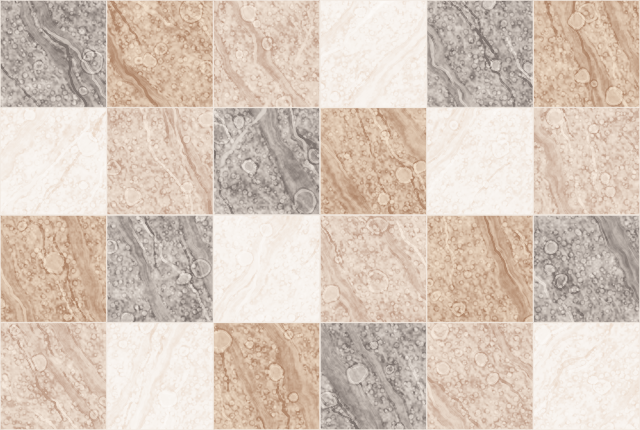
Write a WebGL 1 fragment shader that draws this texture.

```glsl
precision highp float;
uniform vec2 u_resolution;

const vec2 TILES = vec2(6.0, 4.0);
const float GROUT_HALF = 0.007;
const float GRAIN = 1.35;
const float WARP = 0.2;
const float PEBBLE_SCALE = 17.0;
const vec3 GROUT = vec3(0.95, 0.92, 0.89);
const vec3 GREY = vec3(0.75, 0.71, 0.68);
const vec3 GREY_DARK = vec3(0.49, 0.45, 0.43);
const vec3 GREY_LIGHT = vec3(0.91, 0.88, 0.85);
const vec3 PINK = vec3(0.89, 0.82, 0.76);
const vec3 PINK_DARK = vec3(0.76, 0.63, 0.55);
const vec3 PINK_LIGHT = vec3(0.96, 0.91, 0.86);
const vec3 TAN = vec3(0.85, 0.75, 0.66);
const vec3 TAN_DARK = vec3(0.69, 0.53, 0.42);
const vec3 TAN_LIGHT = vec3(0.94, 0.87, 0.79);
const vec3 IVORY = vec3(0.97, 0.95, 0.93);
const vec3 IVORY_DARK = vec3(0.92, 0.85, 0.79);
const vec3 IVORY_LIGHT = vec3(0.99, 0.98, 0.97);

float hash(vec2 p) {
  return fract(sin(dot(p, vec2(127.1, 311.7))) * 43758.5453);
}

float noise(vec2 p) {
  vec2 i = floor(p), f = fract(p);
  f = f * f * (3.0 - 2.0 * f);
  return mix(mix(hash(i), hash(i + vec2(1.0, 0.0)), f.x),
             mix(hash(i + vec2(0.0, 1.0)), hash(i + 1.0), f.x), f.y);
}

float fbm(vec2 p) {
  float sum = 0.0, amp = 0.53;
  for (int i = 0; i < 4; i++) {
    sum += amp * noise(p);
    p = p * 2.03 + 17.3;
    amp *= 0.5;
  }
  return sum;
}

float stroke(float d, float width) {
  return 1.0 - smoothstep(width * 0.35, width, abs(d));
}

// Light grains with dark rims, one candidate per jittered cell
float pebbles(vec2 p) {
  vec2 cell = floor(p);
  float tone = 0.0;
  for (int y = -1; y <= 1; y++) {
    for (int x = -1; x <= 1; x++) {
      vec2 c = cell + vec2(float(x), float(y));
      vec2 center = c + vec2(hash(c + 3.1), hash(c + 7.7));
      float radius = 0.5 * hash(c + 11.9) - 0.08;
      float d = length(p - center) - radius;
      float present = step(0.12, radius);
      tone += present * (0.5 * (1.0 - smoothstep(-0.15, 0.0, d)) - 0.4 * stroke(d - 0.08, 0.16));
    }
  }
  return tone;
}

vec3 pick(float kind, vec3 a, vec3 b, vec3 c, vec3 d) {
  return mix(mix(a, b, step(0.5, kind)), mix(c, d, step(2.5, kind)), step(1.5, kind));
}

// Signed tone of the stone: below zero is dark, above is light
float stoneTone(vec2 f, vec2 id, float ivory) {
  vec2 seed = id * 13.7 + 5.0;
  float angle = mix(0.5, -0.65, ivory) + 0.3 * (hash(seed) - 0.5);
  vec2 normal = vec2(cos(angle), sin(angle));
  vec2 p = f - 0.5;
  float along = dot(p, vec2(-normal.y, normal.x));
  float across = dot(p, normal) + WARP * (fbm(f * 2.5 + seed) - 0.5);
  vec2 q = vec2(across, along);

  // Cloudy ground, fine grain and pebbles
  float tone = 1.3 * (fbm(f * 4.0 + seed * 1.7) - 0.5);
  float grain = noise(q * vec2(46.0, 28.0) + seed) + 0.6 * noise(f * 60.0 + seed) - 0.8;
  tone += GRAIN * grain + 0.8 * pebbles(f * PEBBLE_SCALE + seed);

  // Smooth sediment bands with dark edges
  float streak = fbm(q * vec2(26.0, 2.5) + seed) - 0.5;
  for (int i = 0; i < 2; i++) {
    vec2 s = seed + float(i) * 4.3;
    float width = 0.03 + 0.08 * hash(s + 1.3);
    float d = abs(across - 0.9 * (hash(s + 2.9) - 0.5)) - width;
    float inside = 1.0 - smoothstep(-0.02, 0.01, d);
    tone = mix(tone, 2.2 * streak - 0.35 + 0.35 * grain, 0.8 * inside);
    tone -= 0.5 * stroke(d, 0.016) * smoothstep(0.3, 0.6, noise(q * 7.0 + s));
  }

  // Broken veins, alternately dark and light
  for (int i = 0; i < 4; i++) {
    vec2 s = seed + float(i) * 6.1 + 20.0;
    float path = 1.1 * (hash(s) - 0.5) + 0.5 * (hash(s + 1.7) - 0.5) * along;
    path += 0.13 * (fbm(vec2(along * 4.0, 0.0) + s) - 0.5);
    float strength = 0.9 * smoothstep(0.25, 0.6, noise(vec2(along * 4.0, 9.0) + s));
    tone += (mod(float(i), 2.0) * 2.0 - 1.0) * strength * stroke(across - path, 0.018);
  }

  // Fossil rings and shells
  for (int i = 0; i < 5; i++) {
    vec2 s = seed + float(i) * 3.3 + 50.0;
    float size = hash(s + 8.1);
    float radius = mix(0.02, 0.1, size * size);
    float d = length(f - vec2(hash(s), hash(s + 4.7))) - radius;
    d += 0.04 * (noise(f * 14.0 + s) - 0.5);
    float fill = 0.7 * step(0.4, hash(s + 6.6)) * (1.0 - smoothstep(-0.012, 0.004, d));
    tone = mix(tone, 0.45 + 0.4 * grain, fill);
    tone += 0.6 * stroke(d, 0.016) - 0.45 * stroke(d - 0.017, 0.013);
  }
  return tone;
}

// Long pale vein running through neighbouring tiles
float crossVein(vec2 p) {
  vec2 a = vec2(2.05, 2.42), b = vec2(2.97, 3.7);
  float t = clamp(dot(p - a, b - a) / dot(b - a, b - a), 0.0, 1.0);
  vec2 bend = 0.16 * vec2(fbm(p * 3.0) - 0.5, fbm(p * 3.0 + 31.0) - 0.5);
  return stroke(length(p - mix(a, b, t) + bend), 0.026);
}

void main() {
  vec2 p = gl_FragCoord.xy / u_resolution * TILES;
  vec2 id = floor(p), f = fract(p);

  // Four stones, shifted one step in their cycle per row
  float column = mod(id.x, 4.0);
  float kind = mod(mod(2.0 * column, 4.0) + floor(column / 2.0) + id.y + 1.0, 4.0);
  float ivory = step(2.5, kind);
  vec3 base = pick(kind, GREY, PINK, TAN, IVORY);
  vec3 dark = pick(kind, GREY_DARK, PINK_DARK, TAN_DARK, IVORY_DARK);
  vec3 light = pick(kind, GREY_LIGHT, PINK_LIGHT, TAN_LIGHT, IVORY_LIGHT);

  float tone = stoneTone(f, id, ivory) * mix(0.8, 0.5, ivory);
  tone = mix(tone, 0.85, 0.8 * crossVein(p));
  vec3 color = mix(base, dark, clamp(-tone, 0.0, 1.0));
  color = mix(color, light, clamp(tone, 0.0, 1.0));

  // Thin pale joints
  vec2 edge = min(f, 1.0 - f);
  float pixel = TILES.y / u_resolution.y;
  float joint = 1.0 - smoothstep(GROUT_HALF - 0.5 * pixel, GROUT_HALF + 0.5 * pixel, min(edge.x, edge.y));
  gl_FragColor = vec4(mix(color, GROUT, 0.85 * joint), 1.0);
}
```
